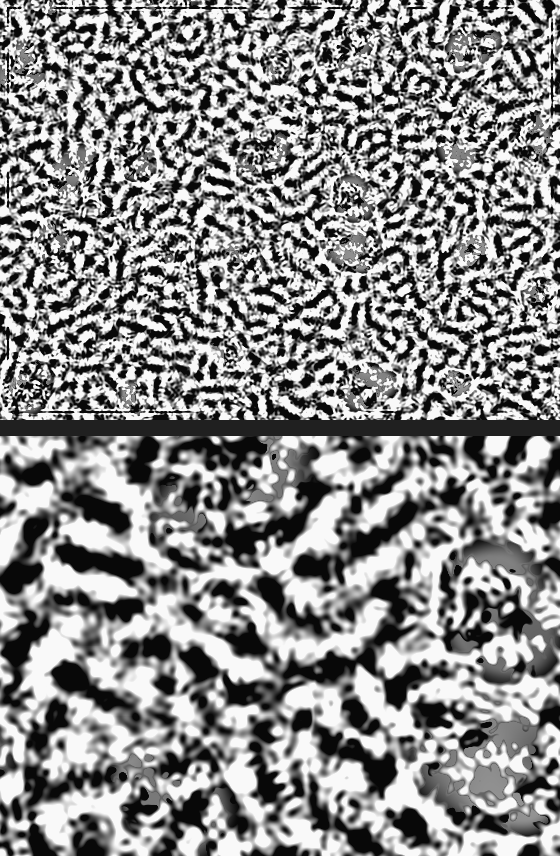
Top, the full canvas; bottom, a detail of the centre.
Give the GLSL for this texture, as a WebGL 2 fragment shader.

```glsl
#version 300 es
precision highp float;
precision highp int;
// Monochrome turbulence of dark rounded blobs in a bright net, in loose rows.
// Sparse wave packets follow a slow direction field; a finer set adds grain,
// and scattered ripple rings add arcs, thin bright lines and grey islands.

uniform vec2 u_resolution;
out vec4 outColor;

const float TAU = 6.28318;

vec3 hash3(ivec3 cell) {
    uvec3 v = uvec3(cell) * 1664525u + 1013904223u;
    v.x += v.y * v.z; v.y += v.z * v.x; v.z += v.x * v.y;
    v ^= v >> 16u;
    v.x += v.y * v.z; v.y += v.z * v.x; v.z += v.x * v.y;
    return vec3(v >> 8u) * exp2(-24.0);
}

float valueNoise(vec2 p, int seed) {
    ivec2 i = ivec2(floor(p));
    vec2 f = fract(p);
    f = f * f * (3.0 - 2.0 * f);
    float a = hash3(ivec3(i, seed)).x;
    float b = hash3(ivec3(i + ivec2(1, 0), seed)).x;
    float c = hash3(ivec3(i + ivec2(0, 1), seed)).x;
    float d = hash3(ivec3(i + ivec2(1, 1), seed)).x;
    return mix(mix(a, b, f.x), mix(c, d, f.x), f.y);
}

mat2 rotation(float angle) {
    float c = cos(angle), s = sin(angle);
    return mat2(c, s, -s, c);
}

// Slowly turning direction of the rows
float flowAngle(vec2 p) {
    return TAU * valueNoise(p * 1.9, 5) + 0.8 * valueNoise(p * 5.0, 6);
}

// Band-limited noise of roughly unit variance, summed from random wave packets
float wavePackets(vec2 p, float density, float cycles, float spread, int seed) {
    vec2 q = p * density;
    ivec2 home = ivec2(floor(q));
    float sum = 0.0;
    for (int y = -1; y <= 1; y++)
    for (int x = -1; x <= 1; x++) {
        ivec2 cell = home + ivec2(x, y);
        float flow = flowAngle((vec2(cell) + 0.5) / density);
        for (int k = 0; k < 5; k++) {
            vec3 place = hash3(ivec3(cell, seed + k));
            vec3 shape = hash3(ivec3(cell, seed + k + 50));
            vec2 d = q - vec2(cell) - place.xy;
            float angle = flow + spread * (shape.x * 2.0 - 1.0);
            float across = dot(d, vec2(cos(angle), sin(angle)));
            float frequency = cycles * mix(0.75, 1.25, shape.y);
            sum += exp(-3.5 * dot(d, d)) * cos(TAU * (frequency * across + place.z));
        }
    }
    return sum * 0.94;
}

// Scattered ripples: x = waves, y = core coverage, z = thin outline
vec3 rippleRings(vec2 p, float density) {
    vec2 q = p * density;
    ivec2 home = ivec2(floor(q));
    float wobble = 0.1 * (valueNoise(p * 22.0, 8) - 0.5);
    vec3 sum = vec3(0.0);
    for (int y = -1; y <= 1; y++)
    for (int x = -1; x <= 1; x++) {
        ivec2 cell = home + ivec2(x, y);
        vec3 place = hash3(ivec3(cell, 200));
        vec3 shape = hash3(ivec3(cell, 201));
        if (place.z > 0.85) continue;
        vec2 d = rotation(TAU * shape.y) * (q - vec2(cell) - 0.2 - 0.6 * place.xy);
        d.y *= mix(1.0, 1.5, shape.z);
        float r = length(d) + wobble;
        float radius = mix(0.16, 0.38, shape.x);
        float reach = 1.0 - smoothstep(0.6 * radius, 1.8 * radius, r);
        float rim = (r - radius) / 0.017;
        sum.x += reach * cos(TAU * (8.0 * r + shape.z));
        sum.y += 1.0 - smoothstep(0.65 * radius, radius, r);
        sum.z += exp(-rim * rim);
    }
    return vec3(sum.x, min(sum.yz, 1.0));
}

// Faint broken dark line with pale sides, parallel to the border
float borderLine(vec2 p, vec2 size) {
    vec2 inset = min(p, size - p);
    float d = abs(min(inset.x, inset.y) - 0.019);
    float broken = smoothstep(0.5, 0.65, valueNoise(p * 11.0, 12));
    float side = (d - 0.005) / 0.002;
    return broken * (exp(-side * side) - 1.5 * (1.0 - smoothstep(0.001, 0.003, d)));
}

void main() {
    vec2 p = gl_FragCoord.xy / u_resolution.y;
    vec2 size = u_resolution / u_resolution.y;

    float blobs = wavePackets(p, 18.0, 1.5, 1.35, 20);
    float grain = wavePackets(p, 56.0, 1.45, 3.14, 120);
    vec3 rings = rippleRings(p, 4.2);

    // Blobs carry the layout; grain is weaker in their solid dark centres
    float base = blobs * (0.95 - 0.3 * rings.y) + 0.4 * rings.x - 0.25 * rings.y;
    float grainAmount = mix(0.32, 0.52, valueNoise(p * 7.0, 10)) + 0.2 * rings.y;
    float level = base + grain * grainAmount * mix(0.7, 1.15, smoothstep(-1.0, 0.0, base));

    // Thin bright lines: ring outlines and wandering strands
    float strand = abs(valueNoise(p * 8.0 + 0.015 * blobs, 15) - 0.5) / 0.016;
    float strandMask = smoothstep(0.5, 0.7, valueNoise(p * 5.0, 16));
    level += rings.z * (0.5 + 1.2 * valueNoise(p * 14.0, 11));
    level += 0.9 * strandMask * exp(-strand * strand);
    level += borderLine(p, size);
    level *= level > 0.0 ? 0.92 : 1.0;
    float tone = clamp(0.575 + 0.61 * level, 0.03, 0.975);

    // Flat grey islands in dark areas, mostly in the ring cores
    float island = smoothstep(0.54, 0.58, valueNoise(p * 42.0 + 0.12 * grain, 13));
    island *= rings.y * (1.0 - smoothstep(0.25, 0.4, tone));
    tone = mix(tone, 0.35 + 0.25 * valueNoise(p * 24.0, 14), island);

    outColor = vec4(vec3(tone), 1.0);
}
```
